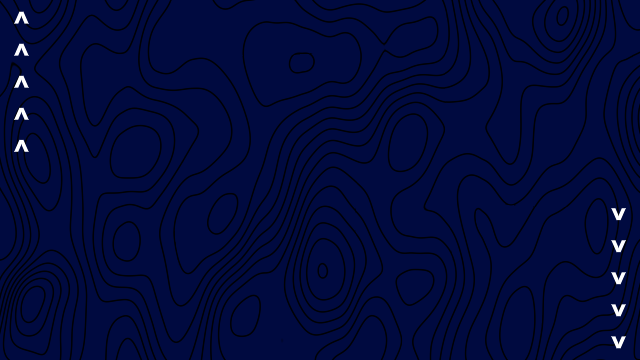
Write a Shadertoy shader that draws this background.

```glsl
const vec3 NAVY = vec3(0.0, 0.038, 0.252);
const vec3 INK = vec3(0.0, 0.003, 0.02);
const vec2 HILL_CELL = vec2(0.25, 0.43);

float hash(vec2 p) {
    return fract(sin(dot(p, vec2(127.1, 311.7))) * 43758.5453);
}

float noise(vec2 p) {
    vec2 i = floor(p), f = fract(p);
    vec2 u = f * f * f * (f * (f * 6.0 - 15.0) + 10.0);
    return mix(mix(hash(i), hash(i + vec2(1, 0)), u.x),
               mix(hash(i + vec2(0, 1)), hash(i + vec2(1, 1)), u.x), u.y) - 0.5;
}

// Tall leaning hills on a jittered grid
float hills(vec2 p, vec2 cellSize) {
    vec2 q = p / cellSize, cell = floor(q);
    float sum = 0.0;
    for (int y = -1; y <= 1; y++)
    for (int x = -1; x <= 1; x++) {
        vec2 id = cell + vec2(x, y);
        vec2 jitter = vec2(hash(id + 3.7), hash(id + 19.3)) - 0.5;
        vec2 d = q - id - 0.5 - 0.45 * jitter;
        d.x -= d.y * mix(-0.15, 0.45, hash(id + 41.9));
        sum += mix(0.35, 1.3, hash(id + 7.1)) * exp(-4.0 * dot(d, d));
    }
    return sum;
}

// Terrain height, measured in contour levels
float terrain(vec2 p, float levels) {
    float rough = mix(0.035, 0.1, smoothstep(0.45, 0.0, p.x));
    vec2 warp = vec2(noise(p * vec2(6.0, 4.5) + 5.2), noise(p * 5.0 + 31.4));
    float h = hills(p + rough * warp, HILL_CELL);
    h += 0.26 * noise(p * vec2(10.0, 4.0) + 11.6);
    h += 0.5 * noise(p * 1.7 + 2.3);
    return h * levels;
}

// Distance to the nearest contour line
float contourDistance(vec2 p, float levels) {
    vec2 e = vec2(0.001, 0.0);
    float h = terrain(p, levels);
    vec2 slope = vec2(terrain(p + e.xy, levels), terrain(p + e.yx, levels)) - h;
    return abs(fract(h) - 0.5) / max(length(slope) / e.x, 4.0);
}

// Upward chevron with level-cut ends
float chevron(vec2 p, float halfHeight, float halfStroke) {
    float arm = abs(abs(p.x) - 0.44 * (halfHeight - p.y)) - halfStroke;
    return max(arm * 0.915, abs(p.y) - halfHeight);
}

// Column of chevrons going down from the top one
float chevronColumn(vec2 p, vec2 top, float spacing, float count) {
    vec2 d = p - top;
    d.y += spacing * clamp(round(-d.y / spacing), 0.0, count - 1.0);
    return chevron(d, 0.0165, 0.0056);
}

float coverage(float dist, float pixel) {
    return 1.0 - smoothstep(-0.6 * pixel, 0.6 * pixel, dist);
}

void mainImage(out vec4 fragColor, in vec2 fragCoord) {
    float pixel = 1.0 / iResolution.y;
    vec2 p = fragCoord * pixel;
    vec2 size = iResolution.xy * pixel;

    // Contour lines
    float line = contourDistance(p, 9.0) - 0.0021;
    vec3 col = mix(NAVY, INK, coverage(line, pixel));

    // Chevrons at the left, turned half round at the right
    vec2 side = p.x > 0.5 * size.x ? size - p : p;
    float marks = chevronColumn(side, vec2(0.0595, 0.951), 0.089, 5.0);
    col = mix(col, vec3(1.0), coverage(marks, pixel));

    fragColor = vec4(col, 1.0);
}
```
